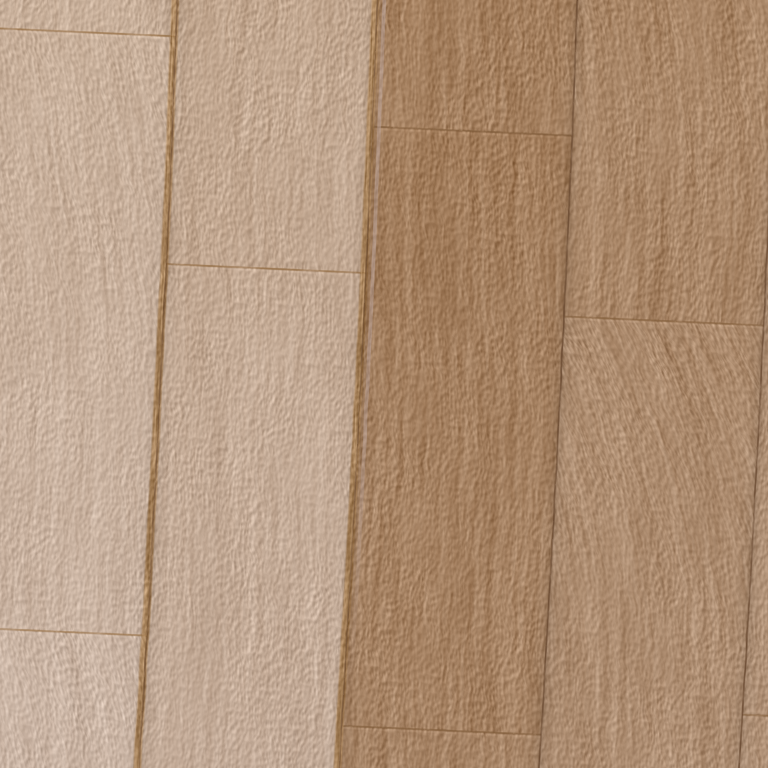
A three.js fragment shader for this texture:

```glsl
// Slanted wood floor boards with staggered joints, flowing grain and embossed pores.
varying vec2 vUv;

const float BOARD_WIDTH = 0.2605;
const float BOARD_LENGTH = 0.782;
const float FIRST_SEAM = 0.181;
const float SEAM_SLANT = 0.050;
const float SEAM_BOW = 0.012;
const float JOINT_SLANT = 0.045;
const float SOFT = 0.0010;          // edge smoothing
const float RING_FREQ = 430.0;
const vec2 STREAK_SCALE = vec2(170.0, 9.0);
const vec2 FIBRE_SCALE = vec2(330.0, 36.0);
const vec2 PORE_SCALE = vec2(205.0, 105.0);
const vec2 GRIT_SCALE = vec2(290.0, 210.0);
const float PORE_DEPTH = 0.098;
const float GRIT_DEPTH = 0.060;

// Per column, left to right; the fifth column is passed separately.
const vec4 JOINT_START = vec4(0.181, 0.666, 0.075, 0.621);
const vec4 TONE = vec4(0.05, 0.23, 0.95, 0.80);
const vec4 BEND = vec4(0.075, 0.01, 0.02, 0.135);

const vec3 PALE = vec3(0.792, 0.708, 0.645);
const vec3 TAN = vec3(0.637, 0.497, 0.374);
const vec3 GOLD = vec3(0.630, 0.475, 0.300);
const vec3 UMBER = vec3(0.400, 0.275, 0.180);
const vec3 LILAC = vec3(0.735, 0.645, 0.610);

float hash(vec2 p) {
  p = fract(p * vec2(0.1031, 0.1137));
  p += dot(p, p.yx + 33.33);
  return fract((p.x + p.y) * p.x * 17.3 + p.y * 9.7);
}

float noise(vec2 p) {
  vec2 i = floor(p), f = fract(p);
  f = f * f * (3.0 - 2.0 * f);
  vec2 e = vec2(0.0, 1.0);
  return mix(mix(hash(i), hash(i + e.yx), f.x),
             mix(hash(i + e.xy), hash(i + e.yy), f.x), f.y);
}

// Distance to the nearest scattered point.
float cellular(vec2 p) {
  vec2 i = floor(p), f = fract(p);
  float nearest = 2.0;
  for (int y = -1; y <= 1; y++) {
    for (int x = -1; x <= 1; x++) {
      vec2 c = vec2(float(x), float(y));
      vec2 jitter = vec2(hash(i + c), hash(i + c + 57.3));
      nearest = min(nearest, length(c + jitter - f));
    }
  }
  return nearest;
}

float pick(vec4 values, float last, float column) {
  vec4 hit = 1.0 - step(0.5, abs(vec4(0.0, 1.0, 2.0, 3.0) - column));
  return dot(values, hit) + last * step(3.5, column);
}

float line(float d, float halfWidth) {
  return 1.0 - smoothstep(halfWidth - SOFT, halfWidth + SOFT, abs(d));
}

void main() {
  vec2 p = vUv;

  // Board layout
  float across = p.x - FIRST_SEAM - SEAM_SLANT * p.y - SEAM_BOW * p.y * (1.0 - p.y);
  float along = p.y + JOINT_SLANT * p.x;
  float column = floor(across / BOARD_WIDTH) + 1.0;
  float run = (along - pick(JOINT_START, 0.113, column)) / BOARD_LENGTH;
  float row = floor(run), t = fract(run);
  float seed = hash(vec2(column + 11.0, row + 23.0));

  // Grain coordinate, bent toward the upper end of the board
  float grain = across + pick(BEND, 0.02, column) * t * t * t;
  grain += 0.003 * sin(along * 13.0 + seed * 20.0) + 0.0010 * sin(along * 41.0 + grain * 60.0);
  grain += 0.0035 * (noise(vec2(grain * 60.0, along * 45.0) + 7.0) - 0.5);
  grain += seed * 3.0 + 2.0;

  // Rings, streaks and short fibres
  vec2 g = vec2(grain, along + 3.0);
  float rings = sin(grain * RING_FREQ + 2.2 * sin(grain * 83.0) + 0.8 * sin(along * 19.0));
  float streaks = noise(g * STREAK_SCALE) - 0.5;
  float fibres = noise(g * FIBRE_SCALE) - 0.5;
  float broad = noise(vec2(grain * 38.0, along * 3.0 + 9.0)) - 0.5;

  // Pores and grit, lit from the upper left
  vec2 q = g * PORE_SCALE;
  float relief = cellular(q + vec2(0.42, -0.28)) - cellular(q);
  vec2 r = g * GRIT_SCALE;
  float grit = noise(r) - noise(r + vec2(0.75, -0.55));
  float patches = 0.7 + 0.6 * noise(p * vec2(22.0, 13.0) + 4.0);
  float texture = patches * (PORE_DEPTH * relief + GRIT_DEPTH * grit);

  // Wood colour
  float tone = pick(TONE, 0.72, column) + 0.05 * (seed - 0.5);
  tone += 0.06 * (p.y - 0.5) + 0.07 * (noise(p * 5.0 + seed * 9.0) - 0.5);
  vec3 color = mix(PALE, TAN, tone);
  color *= mix(vec3(1.0), vec3(1.0, 0.988, 0.960), p.y);
  float figure = 0.013 * rings + 0.065 * streaks + 0.060 * fibres + 0.025 * broad;
  color += figure * mix(0.65, 1.0, tone) * vec3(0.90, 1.0, 1.08);
  color += texture;

  // Hairline joints with a faint lit edge beneath
  float joint = min(t, 1.0 - t) * BOARD_LENGTH;
  float jointWear = 0.45 + 0.4 * noise(p * vec2(70.0, 9.0));
  color += 0.03 * line((1.0 - t) * BOARD_LENGTH - 0.003, 0.0012);
  color = mix(color, mix(GOLD, UMBER, 0.1 + 0.45 * tone), jointWear * line(joint, 0.0012));

  // Seams: fibrous golden bevels at the left, fine dark gaps at the right
  float seam = floor(across / BOARD_WIDTH + 0.5);
  float d = across - seam * BOARD_WIDTH;
  d += 0.0010 * (noise(vec2(seam * 5.0 + 2.0, p.y * 28.0)) - 0.5);
  float wide = 1.0 - step(1.5, seam);
  float wear = 0.5 + 0.6 * noise(vec2(seam * 7.0 + 5.0, p.y * 75.0));
  float lilacEdge = 1.0 - step(0.5, abs(seam - 1.0));
  float threads = noise(vec2(d * 520.0 + 40.0, p.y * 22.0)) - 0.5;
  color *= 1.0 - 0.09 * exp(-abs(d) * 130.0);
  vec3 bevel = GOLD + 0.20 * threads + texture;
  float bevelMask = 1.0 - smoothstep(0.0030, 0.0068, abs(d + 0.0025));
  color = mix(color, bevel, 0.80 * wide * bevelMask);
  color = mix(color, UMBER, mix(0.75, 0.60, wide) * wear * line(d, 0.0011));
  float sheen = 0.6 * lilacEdge * smoothstep(0.05, 0.5, p.y) * (0.6 + 0.4 * wear);
  color = mix(color, LILAC + 0.5 * texture, sheen * line(d - 0.009, 0.0024));

  gl_FragColor = vec4(clamp(color, 0.0, 1.0), 1.0);
}
```
